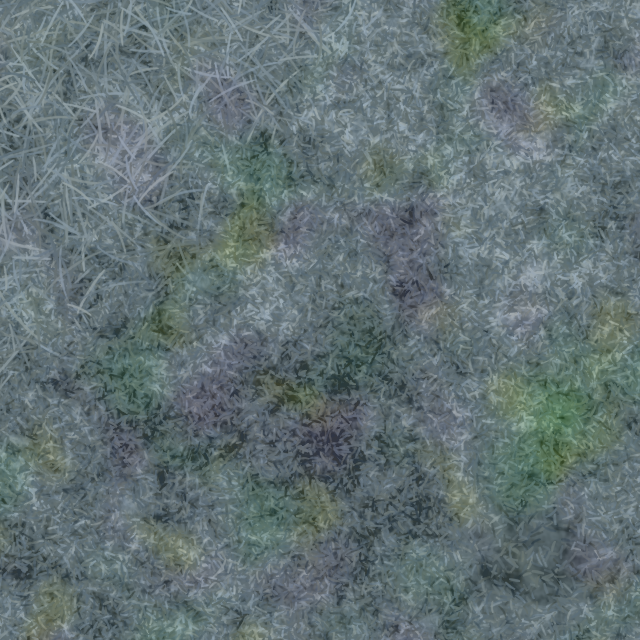
Reproduce this texture procedurally as a WebGL 1 fragment shader.

```glsl
precision highp float;
// Frosty, matted turf seen from above: layers of short curved blades over
// mottled soil, with long pale straw piled towards the upper left corner.
// Strokes are scattered on rotated grids; gradient noise sets tone and hue.
uniform vec2 u_resolution;

vec2 hash2(vec2 p) {
  vec3 q = fract(p.xyx * vec3(0.1031, 0.1030, 0.0973));
  q += dot(q, q.yzx + 33.33);
  return fract((q.xx + q.yz) * q.zy);
}

float corner(vec2 cell, vec2 offset, vec2 f) {
  float angle = 6.2832 * hash2(cell + offset).x;
  return dot(vec2(cos(angle), sin(angle)), f - offset);
}

float gradientNoise(vec2 p) {
  vec2 cell = floor(p), f = fract(p);
  vec2 s = f * f * f * (f * (f * 6.0 - 15.0) + 10.0);
  float low = mix(corner(cell, vec2(0, 0), f), corner(cell, vec2(1, 0), f), s.x);
  float high = mix(corner(cell, vec2(0, 1), f), corner(cell, vec2(1, 1), f), s.x);
  return mix(low, high, s.y);
}

mat2 rotation(float angle) {
  float c = cos(angle), s = sin(angle);
  return mat2(c, -s, s, c);
}

// Lays one stroke per cell over look, which holds tone (x) and warmth (y).
vec2 layStrokes(vec2 look, vec2 p, float cells, float width, float seed,
                float baseTone, float spread, float cover) {
  vec2 q = rotation(seed * 1.7) * p * cells + 200.0;
  vec2 home = floor(q);
  float pixel = cells / u_resolution.y;
  for (int j = -1; j <= 1; j++) {
    for (int i = -1; i <= 1; i++) {
      vec2 cell = home + vec2(i, j);
      vec2 root = hash2(cell + seed * 17.0);
      vec2 form = hash2(cell + seed * 17.0 + 71.3);
      vec2 paint = hash2(cell + seed * 17.0 + 143.7);
      vec2 d = rotation(form.x * 6.2832) * (q - cell - root);
      d.y += 0.5 * (paint.y - 0.5) * d.x * d.x;
      float along = d.x / mix(0.45, 0.9, form.y);
      float taper = max(1.0 - along * along, 0.0);
      float w = width * sqrt(taper);
      float mask = 1.0 - smoothstep(0.35 * w, w + pixel, abs(d.y));
      mask *= smoothstep(0.0, 0.3, taper);
      mask *= smoothstep(0.0, 0.25, cover - fract(form.y * 9.0 + root.x));
      vec2 blade = vec2(baseTone + spread * (paint.x - 0.5), paint.y - 0.5);
      look = mix(look, blade, 0.85 * mask);
    }
  }
  return look;
}

void main() {
  vec2 p = gl_FragCoord.xy / u_resolution.y;
  vec2 warped = p + 0.02 * vec2(gradientNoise(p * 18.0 + 5.0), gradientNoise(p * 18.0 + 47.0));

  // Broad light and shade: straw corner, bare dark soil, a worn soft spot
  float reach = p.x / 0.52 + (1.0 - p.y) / 0.62 + 0.5 * gradientNoise(p * 6.0 + 9.0);
  float straw = 1.0 - smoothstep(0.6, 1.25, reach);
  vec2 soilOffset = (warped - vec2(0.42, 0.33)) * vec2(1.0, 1.8);
  float soil = exp(-14.0 * dot(soilOffset, soilOffset));
  float worn = 1.0 - smoothstep(0.04, 0.2, length(warped - vec2(0.82, 0.12)));
  float ground = 0.48 - 0.2 * soil + 0.08 * smoothstep(0.4, 0.9, p.y)
    + 0.32 * gradientNoise(warped * 4.5 + 13.0)
    + 0.3 * gradientNoise(warped * 13.0 + 31.0)
    + 0.3 * gradientNoise(warped * 34.0 + 77.0);

  // Matted grass, from coarse blades down to fine ones
  vec2 look = vec2(ground - 0.12, 0.0);
  for (int n = 0; n < 8; n++) {
    float layer = float(n);
    look = layStrokes(look, p, 34.0 + 6.0 * layer, 0.11, layer + 1.0,
                      ground, 0.62, 1.3 - 0.8 * worn);
  }

  // Crumbs of soil and frost between the blades
  float grain = gradientNoise(warped * 85.0) + 0.7 * gradientNoise(p * 160.0 + 19.0);
  look.x += 0.24 * grain * (1.0 - 0.5 * worn);

  // A few pale fallen leaves
  float leaf = smoothstep(0.47, 0.56, gradientNoise(warped * 17.0 + 60.0));
  look = mix(look, vec2(0.74 + 0.15 * grain, -0.3), 0.6 * leaf);

  // Long straw, dense in its corner and stray elsewhere
  look.x -= 0.1 * straw;
  for (int n = 0; n < 9; n++) {
    float layer = float(n);
    look = layStrokes(look, p, 9.0 + 1.6 * layer, 0.022 + 0.002 * layer, layer + 21.0,
                      0.7 + 0.2 * (ground - 0.48), 0.5, 0.08 + 1.1 * straw);
  }

  // Cold grey ramp, then drifts of moss, ochre and violet
  float tone = clamp(look.x, 0.0, 1.1);
  vec3 color = mix(vec3(0.18, 0.23, 0.24), vec3(0.38, 0.44, 0.46), smoothstep(-0.5, 0.5, tone) * 2.0 - 1.0);
  color = mix(color, vec3(0.60, 0.66, 0.69), clamp(tone * 2.0 - 1.0, 0.0, 1.0));
  float moss = smoothstep(0.0, 0.5, gradientNoise(warped * 6.0 + 90.0));
  float ochre = smoothstep(0.12, 0.5, gradientNoise(warped * 9.0 + 120.0));
  float violet = smoothstep(0.0, 0.45, gradientNoise(warped * 7.0 + 150.0)) + 0.4 * soil;
  float sprout = exp(-180.0 * dot(warped - vec2(0.87, 0.35), warped - vec2(0.87, 0.35)));
  float living = 1.0 - 0.8 * straw;
  color += living * moss * vec3(-0.03, 0.015, -0.035);
  color += living * ochre * vec3(0.035, 0.02, -0.06);
  color += violet * vec3(0.015, -0.015, 0.012);
  color += sprout * vec3(-0.03, 0.05, -0.09);
  color += look.y * vec3(0.035, 0.01, -0.04);
  gl_FragColor = vec4(clamp(color, 0.0, 1.0), 1.0);
}
```
